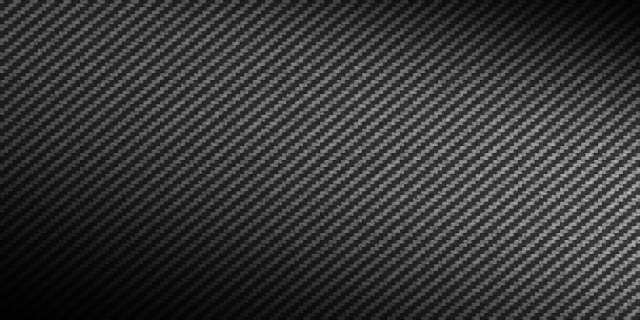
Give the GLSL for this texture, as a Shadertoy shader.

```glsl
// Carbon fibre cloth: a 2/2 twill of pale weft floats over dark warp floats,
// stepping up to the right. Each float is rounded and flecked with fibres,
// and a broad diagonal sheen lights the cloth; edges are supersampled.

const vec2 REPEATS = vec2(38.0, 23.0);    // twill repeats across and down
const float THREADS = 4.0;                // threads in one repeat
const vec3 WEFT_COLOR = vec3(0.50, 0.50, 0.50);
const vec3 WARP_COLOR = vec3(0.188, 0.188, 0.190);
const float FIBRE_CONTRAST = 0.42;
const float FLOAT_VARIATION = 0.08;
const vec2 FIBRE_DENSITY = vec2(2.0, 2.0); // along and across a thread
const float GAP_SHADE = 0.88;             // brightness between threads
const float END_SHADE = 0.72;             // brightness where a float dips
const float SHEEN_HEIGHT = 0.95;          // sheen axis at the left edge
const float SHEEN_SLOPE = -0.58;
const float SHEEN_ABOVE = 0.41;           // falloff widths of the sheen
const float SHEEN_BELOW = 0.58;
const float SHEEN_POWER = 2.5;            // higher gives a flatter crest
const vec2 SHEEN_GAIN = vec2(0.66, 1.22); // left and right strength
const int SAMPLES = 4;

float hash(vec2 p) {
    return fract(sin(dot(p, vec2(127.1, 311.7))) * 43758.5453);
}

// Shade of one float: along runs from -1 to 1, across from 0 to 1.
float floatShade(float along, float across, vec2 fibre, vec2 id) {
    float ends = mix(1.0, END_SHADE, pow(abs(along), 4.0));
    float gap = mix(GAP_SHADE, 1.0, smoothstep(0.0, 0.22, 0.5 - abs(across - 0.5)));
    float streak = 1.0 + FIBRE_CONTRAST * (hash(floor(fibre * FIBRE_DENSITY)) - 0.5);
    float tone = 1.0 + FLOAT_VARIATION * (hash(id) - 0.5);
    return ends * gap * streak * tone;
}

// Twill weave, with p measured in threads.
vec3 weave(vec2 p) {
    vec2 cell = floor(p);
    vec2 inside = p - cell;

    // Each row shifts by one thread, so the floats climb diagonally.
    if (mod(cell.x - cell.y, THREADS) < 0.5 * THREADS) {
        float shifted = p.x - cell.y + 1.0;
        float along = mod(shifted, THREADS) - 2.0;
        vec2 id = vec2(floor(shifted / THREADS), cell.y);
        return WEFT_COLOR * floatShade(along, inside.y, p, id);
    }
    float shifted = p.y - cell.x;
    float along = mod(shifted, THREADS) - 2.0;
    vec2 id = vec2(cell.x, floor(shifted / THREADS));
    return WARP_COLOR * floatShade(along, inside.x, p.yx, id + 57.0);
}

// Diagonal band of light, fading faster above its axis than below.
float sheen(vec2 uv) {
    float offset = uv.y - (SHEEN_HEIGHT + SHEEN_SLOPE * uv.x);
    float width = offset > 0.0 ? SHEEN_ABOVE : SHEEN_BELOW;
    float falloff = pow(abs(offset) / width, SHEEN_POWER);
    return exp(-falloff) * mix(SHEEN_GAIN.x, SHEEN_GAIN.y, uv.x);
}

void mainImage(out vec4 fragColor, in vec2 fragCoord) {
    // Average a small grid of samples within the pixel.
    vec3 cloth = vec3(0.0);
    for (int j = 0; j < SAMPLES; j++) {
        for (int i = 0; i < SAMPLES; i++) {
            vec2 jitter = (vec2(i, j) + 0.5) / float(SAMPLES) - 0.5;
            vec2 uv = (fragCoord + jitter) / iResolution.xy;
            cloth += weave(uv * REPEATS * THREADS);
        }
    }
    cloth /= float(SAMPLES * SAMPLES);

    fragColor = vec4(cloth * sheen(fragCoord / iResolution.xy), 1.0);
}
```
